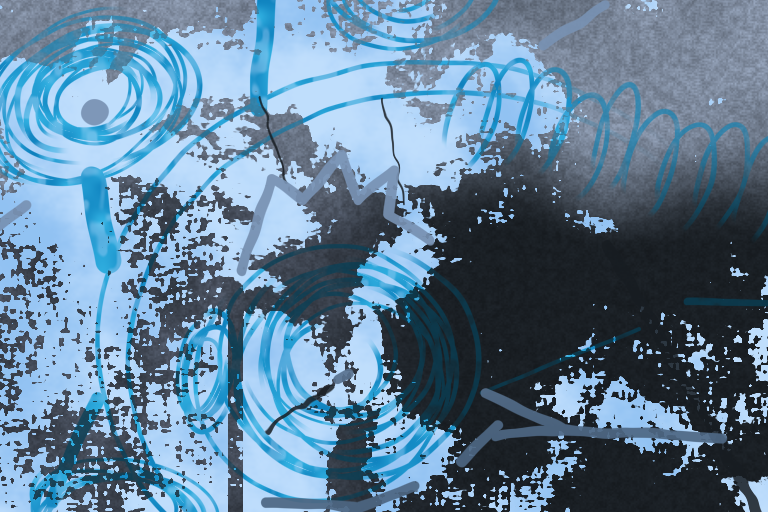
Give the GLSL for this texture, as a Shadertoy shader.

```glsl
float hash(vec2 p) {
    return fract(sin(dot(p, vec2(127.1, 311.7))) * 43758.5);
}

float noise(vec2 p) {
    vec2 i = floor(p), f = fract(p);
    f = f * f * (3.0 - 2.0 * f);
    return mix(mix(hash(i), hash(i + vec2(1, 0)), f.x),
               mix(hash(i + vec2(0, 1)), hash(i + vec2(1, 1)), f.x), f.y);
}

float fbm(vec2 p) {
    float sum = 0.0, amp = 0.42;
    for (int i = 0; i < 6; i++) {
        sum += amp * noise(p);
        p = mat2(0.8, 0.6, -0.6, 0.8) * p * 2.07 + 17.3;
        amp *= 0.6;
    }
    return sum;
}

vec2 wobble(vec2 p, float scale) {
    return vec2(noise(p * scale), noise(p * scale + 40.0)) - 0.5;
}

// Distance to the segment from ends.xy to ends.zw
float segment(vec2 p, vec4 ends) {
    vec2 a = p - ends.xy, b = ends.zw - ends.xy;
    return length(a - b * clamp(dot(a, b) / dot(b, b), 0.0, 1.0));
}

float stroke(float d, float halfWidth) {
    return 1.0 - smoothstep(-0.0015, 0.0015, d - halfWidth);
}

// Distance to the outline of a tilted ellipse
float ellipse(vec2 p, vec2 centre, vec2 radii, float tilt) {
    float c = cos(tilt), s = sin(tilt);
    vec2 q = mat2(c, -s, s, c) * (p - centre) / radii;
    float f = length(q);
    return abs(f - 1.0) * f / max(length(q / radii), 0.001);
}

// Overlapping open loops of a marker pen
float scribble(vec2 p, vec4 shape, float inner, float tilt, int count) {
    float ink = 0.0;
    for (int i = 0; i < count; i++) {
        vec2 id = vec2(float(i) * 7.0, shape.x * 90.0);
        vec2 c = shape.xy + (vec2(hash(id), hash(id + 31.0)) - 0.5) * shape.zw * 0.35;
        vec2 r = shape.zw * mix(inner, 1.08, hash(id + 57.0));
        float d = ellipse(p, c, r, tilt + 0.6 * hash(id + 83.0) - 0.3);
        float start = 6.28 * hash(id + 12.0);
        float turn = dot(normalize(p - c + 0.0001), vec2(cos(start), sin(start)));
        ink = max(ink, smoothstep(-0.9, -0.6, turn) * stroke(d, 0.0025 + 0.0035 * hash(id + 9.0)));
    }
    return ink;
}

float blueMarker(vec2 p) {
    p += 0.008 * wobble(p, 14.0);
    float ink = scribble(p, vec4(0.18, 0.81, 0.2, 0.14), 0.4, 0.35, 17);
    ink = max(ink, scribble(p, vec4(0.67, 0.28, 0.24, 0.23), 0.35, 0.0, 14));
    ink = max(ink, scribble(p, vec4(0.4, 0.27, 0.055, 0.12), 0.6, 0.0, 5));
    ink = max(ink, scribble(p, vec4(0.24, -0.01, 0.17, 0.1), 0.7, 0.0, 7));
    ink = max(ink, scribble(p, vec4(0.79, 1.03, 0.17, 0.12), 0.5, 0.0, 5));
    // Wide sweeping arcs
    float sweep = min(ellipse(p, vec2(0.84, 0.33), vec2(0.65, 0.55), 0.0),
                      ellipse(p, vec2(0.86, 0.31), vec2(0.61, 0.51), 0.06));
    ink = max(ink, stroke(sweep, 0.0045) * smoothstep(1.35, 0.8, p.x));
    // Row of slanted coils
    for (float k = 0.0; k < 9.0; k++) {
        vec2 c = vec2(0.92 + 0.07 * k, 0.75 - 0.018 * k + 0.05 * hash(vec2(k, 4)));
        float d = ellipse(p, c, vec2(0.032 + 0.02 * hash(vec2(k, 8)), 0.11), -0.3);
        ink = max(ink, stroke(d, 0.005) * smoothstep(-0.11, -0.06, p.y - c.y + p.x - c.x));
    }
    // Broad downstrokes and straight dashes
    ink = max(ink, stroke(segment(p, vec4(0.52, 1.0, 0.505, 0.79)), 0.017));
    ink = max(ink, stroke(segment(p, vec4(0.18, 0.65, 0.21, 0.49)), 0.025));
    ink = max(ink, stroke(segment(p, vec4(0.19, 0.22, 0.1, 0.02)), 0.013));
    ink = max(ink, stroke(segment(p, vec4(0.94, 0.23, 1.25, 0.36)), 0.004));
    ink = max(ink, stroke(segment(p, vec4(1.34, 0.41, 1.5, 0.41)), 0.007));
    return ink * (0.6 + 0.4 * smoothstep(0.2, 0.55, noise(p * vec2(60, 45))));
}

float greyMarker(vec2 p) {
    p += 0.007 * wobble(p, 22.0);
    const vec2 zigzag[8] = vec2[8](vec2(0.47, 0.47), vec2(0.53, 0.65), vec2(0.59, 0.61),
        vec2(0.67, 0.7), vec2(0.7, 0.61), vec2(0.77, 0.67), vec2(0.76, 0.58), vec2(0.84, 0.53));
    // Forked twig, then loose marks and blots
    const vec4 marks[9] = vec4[9](vec4(0.9, 0.1, 0.97, 0.17), vec4(0.95, 0.23, 1.1, 0.16),
        vec4(0.97, 0.15, 1.1, 0.16), vec4(1.1, 0.16, 1.41, 0.145), vec4(1.06, 0.91, 1.18, 0.99),
        vec4(0.52, 0.02, 0.7, 0.01), vec4(0.7, 0.01, 0.81, 0.05), vec4(0, 0.56, 0.05, 0.6),
        vec4(0.66, 0.26, 0.68, 0.27));
    float d = length(p - vec2(0.186, 0.78)) - 0.016;
    for (int i = 0; i < 7; i++) d = min(d, segment(p, vec4(zigzag[i], zigzag[i + 1])));
    for (int i = 0; i < 9; i++) d = min(d, segment(p, marks[i]));
    return stroke(d, 0.01);
}

void mainImage(out vec4 fragColor, in vec2 fragCoord) {
    vec2 p = fragCoord / iResolution.y, w = p + 0.12 * wobble(p, 5.0);

    // Share of paint lost in each part of the wall
    float right = smoothstep(0.8, 0.95, w.x), top = smoothstep(0.82, 0.95, w.y);
    float left = smoothstep(0.52, 0.4, w.x) * smoothstep(0.68, 0.5, w.y);
    float loss = mix(0.26, 0.68, right) + 0.22 * left + 0.1 * right * top;
    loss += top * (0.42 * smoothstep(0.53, 0.47, p.x) + 0.25 * smoothstep(0.6, 0.7, p.x));
    loss += 0.45 * exp(-pow(abs(w.x - 0.66) / 0.07, 2.0)) * smoothstep(0.8, 0.55, p.y);
    loss += 0.7 * stroke(abs(p.x - 0.46), 0.015) * smoothstep(0.45, 0.35, w.y);

    // Ragged flakes with woven wear
    float weave = noise(p * vec2(75, 190)) + noise(p * vec2(170, 60)) - 1.0;
    float wear = 0.08 + 0.2 * left + 0.1 * smoothstep(0.5, 0.7, noise(p * 4.0 + 6.0));
    float flake = fbm(w * vec2(6, 7) + 3.0) - 0.5 + weave * wear + (loss - 0.5) * 0.52;
    float bare = smoothstep(-0.012, 0.012, flake);

    // Dark cracks
    vec2 c = p + 0.012 * wobble(p, 40.0);
    float crack = stroke(segment(c, vec4(0.505, 0.81, 0.56, 0.64)), 0.002);
    crack = max(crack, stroke(segment(c, vec4(0.75, 0.81, 0.79, 0.6)), 0.002));
    crack = max(crack, stroke(segment(c, vec4(0.52, 0.16, 0.65, 0.25)), 0.004));
    crack = max(crack, stroke(segment(c, vec4(1.19, 0.52, 1.48, 0)), 0.012));

    // Weathered ground: grey above, near black at the lower right
    float light = smoothstep(0.52, 0.78, w.y);
    float mid = smoothstep(0.95, 0.5, w.x) * (0.45 + 0.5 * noise(p * 12.0));
    vec3 ground = mix(vec3(0.1, 0.12, 0.14), vec3(0.31, 0.34, 0.4), mid);
    ground = mix(ground, vec3(0.52, 0.57, 0.65), light * (0.7 + 0.3 * noise(p * 8.0)));
    ground *= 0.8 + 0.2 * noise(p * 110.0) + 0.2 * noise(p * 300.0);

    // Pale paint and blue ink
    float blue = blueMarker(p);
    vec3 paint = mix(vec3(0.57, 0.76, 0.95), vec3(0.75, 0.87, 0.99), smoothstep(0.25, 0.7, fbm(p * 4.0 + 50.0)));
    paint = mix(paint, mix(vec3(0.05, 0.5, 0.74), vec3(0.2, 0.7, 0.89), noise(p * 30.0)), blue);
    ground = mix(ground, mix(vec3(0.03, 0.25, 0.34), vec3(0.12, 0.52, 0.7), light), blue * 0.75);

    vec3 col = mix(paint, ground, bare);
    col = mix(col, vec3(0.09, 0.11, 0.13), crack * 0.85);
    vec3 grey = mix(vec3(0.3, 0.4, 0.51), vec3(0.47, 0.57, 0.7), smoothstep(0.1, 0.6, p.y));
    fragColor = vec4(mix(col, grey, 0.92 * greyMarker(p)), 1.0);
}
```
